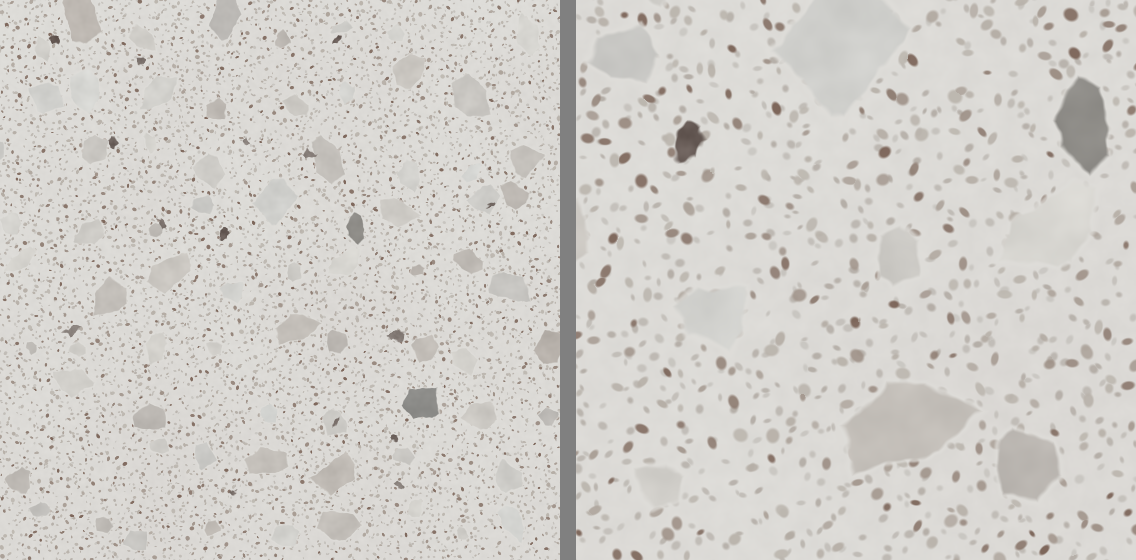
Left: the whole. Right: its middle third, enlarged.
Give the GLSL for this texture, as a WebGL 1 fragment shader.

```glsl
precision highp float;
uniform vec2 u_resolution;

const float TAU = 6.2832;

float hash(vec2 p) {
  vec3 q = fract(p.xyx * 0.1031);
  q += dot(q, q.yzx + 33.33);
  return fract((q.x + q.y) * q.z);
}

vec2 hash2(vec2 p) {
  return vec2(hash(p + 17.3), hash(p + 71.9));
}

vec2 direction(float angle) {
  return vec2(cos(angle), sin(angle));
}

vec2 rotate(vec2 p, float angle) {
  vec2 d = direction(angle);
  return vec2(d.x * p.x + d.y * p.y, d.x * p.y - d.y * p.x);
}

float cornerGradient(vec2 cell, vec2 offset) {
  return dot(direction(TAU * hash(cell)), offset);
}

float gradientNoise(vec2 p) {
  vec2 i = floor(p), f = fract(p);
  vec2 w = f * f * f * (f * (f * 6.0 - 15.0) + 10.0);
  vec2 e = vec2(1.0, 0.0);
  float low = mix(cornerGradient(i, f), cornerGradient(i + e, f - e), w.x);
  float high = mix(cornerGradient(i + e.yx, f - e.yx), cornerGradient(i + 1.0, f - 1.0), w.x);
  return mix(low, high, w.y);
}

float fractal(vec2 p) {
  return gradientNoise(p) + 0.5 * gradientNoise(p * 2.1 + 9.7) + 0.25 * gradientNoise(p * 4.3 + 4.1);
}

// Irregular stone: intersection of six randomly placed half planes
float stoneDistance(vec2 p, vec2 seed, float radius) {
  p = rotate(p, TAU * hash(seed + 3.1));
  float stretch = mix(1.0, 1.45, hash(seed + 5.7));
  p *= vec2(1.0 / stretch, sqrt(stretch));
  float d = -1.0;
  for (int i = 0; i < 6; i++) {
    float k = float(i);
    vec2 r = hash2(seed + k * 7.13);
    float angle = TAU * (k + 0.7 * r.x) / 6.0;
    d = max(d, dot(p, direction(angle)) - radius * mix(0.65, 1.1, r.y));
  }
  return d;
}

// Scattered stones: x is the nearest distance, yz the seed of that stone
vec3 scatterStones(vec2 uv, float cells, float share, vec2 radii, float salt) {
  vec3 nearest = vec3(1.0, 0.0, 0.0);
  vec2 home = floor(uv * cells);
  for (int y = -1; y <= 1; y++) {
    for (int x = -1; x <= 1; x++) {
      vec2 cell = home + vec2(float(x), float(y));
      vec2 seed = cell + salt;
      vec2 center = (cell + 0.5 + 0.68 * (hash2(seed) - 0.5)) / cells;
      float radius = mix(radii.x, radii.y, hash(seed + 23.0));
      float d = stoneDistance(uv - center, seed, radius);
      if (hash(seed + 41.0) < share && d < nearest.x) nearest = vec3(d, seed);
    }
  }
  return nearest;
}

// Fine oval grains: x is the coverage, y the random tone
vec2 scatterGrains(vec2 uv, float cells, float share, vec2 radii, float salt) {
  vec2 grain = vec2(0.0);
  vec2 home = floor(uv * cells);
  for (int y = -1; y <= 1; y++) {
    for (int x = -1; x <= 1; x++) {
      vec2 cell = home + vec2(float(x), float(y));
      vec2 seed = cell + salt;
      vec2 p = uv - (cell + hash2(seed)) / cells;
      p = rotate(p, TAU * hash(seed + 13.0));
      p.y *= mix(1.1, 1.9, hash(seed + 29.0));
      float radius = mix(radii.x, radii.y, hash(seed + 37.0));
      float cover = 1.0 - smoothstep(-0.0012, 0.0012, length(p) - radius);
      cover *= step(hash(seed + 53.0), share);
      if (cover > grain.x) grain = vec2(cover, hash(seed + 61.0));
    }
  }
  return grain;
}

vec3 stoneColor(vec2 uv, vec2 seed) {
  float tone = hash(seed + 83.0);
  vec3 color = mix(vec3(0.835, 0.835, 0.82), vec3(0.70, 0.68, 0.66), pow(tone, 1.6));
  color = mix(color, vec3(0.55, 0.545, 0.53), smoothstep(0.92, 0.95, tone));
  color += vec3(0.012, 0.0, -0.01) * (hash(seed + 97.0) - 0.4);
  return color + 0.045 * fractal(uv * 28.0 + seed);
}

void main() {
  vec2 uv = gl_FragCoord.xy / min(u_resolution.x, u_resolution.y);

  // Pale cement with broad and fine mottling
  float shade = 0.5 + 0.35 * (uv.y - 0.5) + 0.5 * fractal(uv * 3.0);
  vec3 color = mix(vec3(0.853, 0.842, 0.828), vec3(0.872, 0.869, 0.853), clamp(shade, 0.0, 1.0));
  color += 0.014 * fractal(uv * 75.0);

  // Grains
  vec2 faint = scatterGrains(uv, 95.0, 0.6, vec2(0.0016, 0.0030), 211.0);
  color = mix(color, mix(vec3(0.78, 0.77, 0.75), vec3(0.67, 0.64, 0.61), faint.y), 0.8 * faint.x);
  vec2 bold = scatterGrains(uv, 64.0, 0.8, vec2(0.0020, 0.0044), 307.0);
  vec3 boldColor = mix(vec3(0.74, 0.72, 0.69), vec3(0.45, 0.35, 0.30), bold.y * bold.y);
  color = mix(color, boldColor, 0.9 * bold.x);

  // Pale stones with a thin clean rim
  vec2 warp = vec2(fractal(uv * 38.0), fractal(uv * 38.0 + 57.0));
  vec3 stone = scatterStones(uv + 0.004 * warp, 9.0, 0.9, vec2(0.010, 0.034), 101.0);
  color = mix(color, vec3(0.872, 0.866, 0.85), 0.7 * (1.0 - smoothstep(0.001, 0.004, stone.x)));
  color = mix(color, stoneColor(uv, stone.yz), 1.0 - smoothstep(-0.0014, 0.0014, stone.x));

  // Sparse small dark chips with jagged outlines
  vec3 chip = scatterStones(uv + 0.009 * warp, 6.0, 0.5, vec2(0.005, 0.011), 401.0);
  vec3 chipColor = mix(vec3(0.36, 0.31, 0.29), vec3(0.56, 0.53, 0.51), hash(chip.yz + 19.0));
  chipColor += 0.08 * fractal(uv * 60.0);
  color = mix(color, chipColor, 1.0 - smoothstep(-0.0013, 0.0013, chip.x));

  gl_FragColor = vec4(color, 1.0);
}
```
